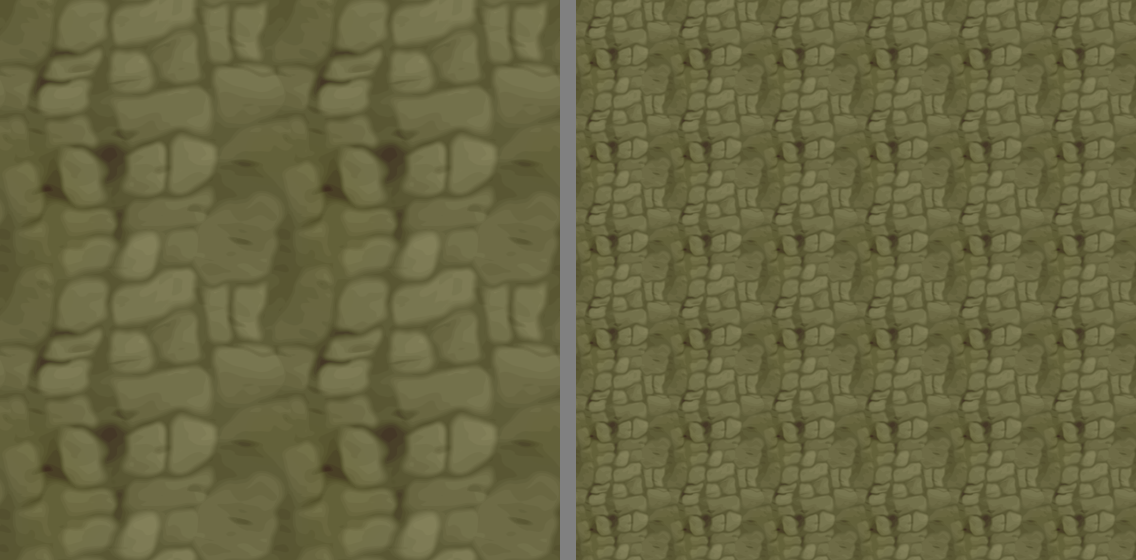
Left, the tile; right, the same tile 3 across and 3 down.
This texture is drawn by a Shadertoy shader. Its source:

```glsl
// Mossy rock wall in flat painted tones, repeated two by two. Four swaying columns
// of rounded stones give a light value; wrapping noise adds brush marks, and the
// value is cut into smooth-edged steps before it is coloured.

const float TAU = 6.2831853;

float hash(vec2 p) {
    return fract(sin(dot(p, vec2(127.1, 311.7))) * 43758.5453);
}

// Value noise that wraps over the unit square; cells must be whole numbers
float noise(vec2 p, vec2 cells) {
    p *= cells;
    vec2 i = floor(p), f = fract(p);
    f = f * f * (3.0 - 2.0 * f);
    vec2 a = mod(i, cells), b = mod(i + 1.0, cells);
    return mix(mix(hash(a), hash(vec2(b.x, a.y)), f.x),
               mix(hash(vec2(a.x, b.y)), hash(b), f.x), f.y);
}

float roundedBox(vec2 p, vec2 halfSize, float radius) {
    vec2 q = abs(p) - halfSize + radius;
    return length(max(q, 0.0)) + min(max(q.x, q.y), 0.0) - radius;
}

// Height of the joint below a row, in row units
float joint(float row, float rows, float column) {
    return row + 0.5 * (hash(vec2(mod(row, rows), column + 20.0)) - 0.5);
}

// Brightest stone at p, laid over the value of the gaps
float stones(vec2 p, float gap) {
    vec4 centres = vec4(0.07, 0.285, 0.575, 0.865);
    vec4 halfWidths = vec4(0.08, 0.095, 0.168, 0.145);
    vec4 rowCounts = vec4(5.0, 7.0, 6.0, 4.0);
    vec4 tones = vec4(0.56, 0.72, 0.72, 0.62 + 0.13 * cos(TAU * (p.y - 0.87)));
    float value = gap;
    for (int c = 0; c < 4; c++) {
        float column = float(c), rows = rowCounts[c];
        float sway = 0.04 * cos(TAU * (p.y - 0.05 - 0.15 * column));
        float x = fract(p.x - centres[c] - sway + 0.5) - 0.5;
        float y = (p.y - 0.14 * x) * rows;
        for (int k = -1; k <= 1; k++) {
            float row = floor(y) + float(k);
            float low = joint(row, rows, column), high = joint(row + 1.0, rows, column);
            vec2 id = vec2(mod(row, rows), column);
            vec2 q = vec2(x, (y - 0.5 * (low + high)) / rows);
            vec2 size = vec2(halfWidths[c] * (0.82 + 0.2 * hash(id + 5.0)),
                             0.5 * (high - low) / rows - 0.004);
            // Some wide stones are split in two
            if (c > 1 && hash(id + 9.0) > 0.62) {
                float side = q.x < 0.0 ? -1.0 : 1.0;
                q.x -= side * size.x * 0.51;
                size.x *= 0.48;
                id.x += 30.0 * side;
            }
            float d = roundedBox(q, size, 0.65 * min(size.x, size.y));
            float tone = tones[c] + 0.16 * (hash(id + 3.0) - 0.5)
                       + 0.07 * clamp(q.y / size.y, -1.0, 1.0)
                       + 0.05 * clamp(q.x / size.x, -1.0, 1.0);
            value = max(value, mix(gap, tone, smoothstep(0.010, -0.024, d)));
        }
    }
    return value;
}

void mainImage(out vec4 fragColor, in vec2 fragCoord) {
    vec2 p = 2.0 * fragCoord / iResolution.xy;

    // Ragged outlines
    vec2 wide = vec2(noise(p, vec2(6.0)), noise(p + 0.37, vec2(7.0))) - 0.5;
    vec2 fine = vec2(noise(p + 0.61, vec2(19.0)), noise(p + 0.83, vec2(17.0))) - 0.5;
    vec2 w = p + 0.055 * wide + 0.022 * fine;

    // Gaps, with dark hollows mostly beside the narrow column
    float gap = 0.36 + 0.16 * (noise(w + 0.2, vec2(5.0, 6.0)) - 0.5);
    float hollow = smoothstep(0.55, 0.8, noise(w + 0.45, vec2(9.0, 8.0)));
    gap -= 0.28 * hollow * smoothstep(0.1, 0.8, cos(TAU * (p.x - 0.27)));
    float value = stones(w, gap);

    // Slanted brush marks and thin dark ledges
    vec2 s = w + vec2(0.0, 0.05 * sin(TAU * w.x));
    value += 0.17 * (noise(s + 1.5 * fine.yx * 0.03, vec2(8.0, 15.0)) - 0.5);
    value += 0.10 * (noise(s + 0.13, vec2(17.0, 31.0)) - 0.5);
    value -= 0.22 * smoothstep(0.80, 0.95, noise(s + 0.71, vec2(7.0, 23.0)));

    // Flat tones with smoothed borders
    float level = value * 13.0;
    float edge = clamp(0.7 * fwidth(level), 0.03, 0.5);
    value = (floor(level) + smoothstep(0.5 - edge, 0.5 + edge, fract(level))) / 13.0;

    // Olive ramp, browner in the deepest cracks
    vec3 color = vec3(0.36, 0.35, 0.21) + (value - 0.35) * vec3(0.267, 0.267, 0.245);
    color += max(0.25 - value, 0.0) * vec3(0.0, -0.16, 0.10);
    color.b -= 0.012 * smoothstep(0.5, 0.8, noise(p + 0.3, vec2(4.0)));
    fragColor = vec4(color, 1.0);
}
```
